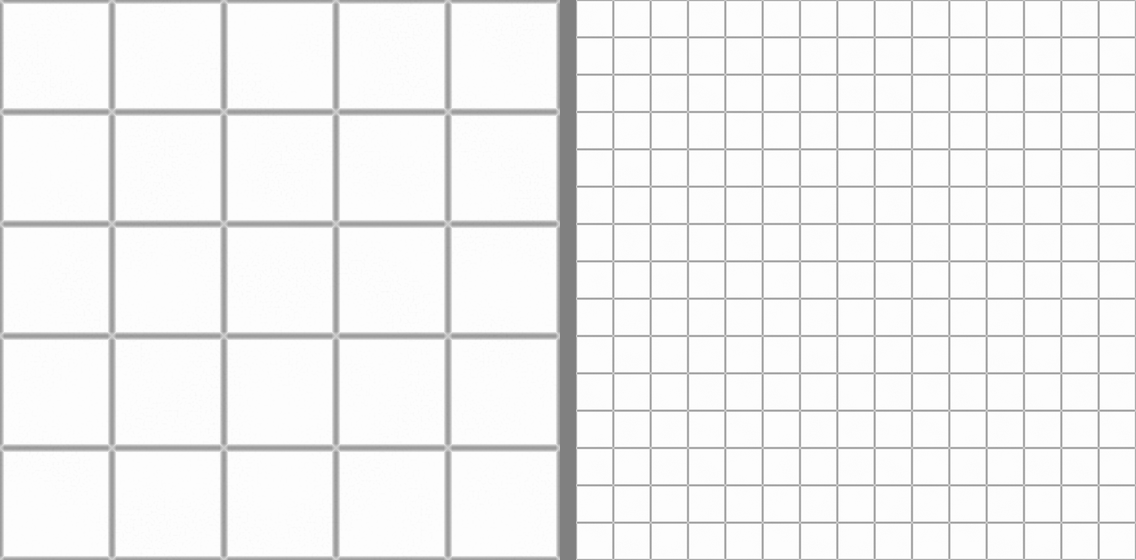
Left, the tile; right, the same tile 3 across and 3 down.
This pattern is drawn by a three.js fragment shader. Its source:

```glsl
varying vec2 vUv;

const float TILES = 5.0;              // repeats across and down
const float JOINT_HALF = 0.0081;      // half width of a joint, in canvas units
const float JOINT_DEPTH = 0.385;      // darkening along the joint centre
const float CROSSING_FADE = 0.5;      // lightening where joints meet
const vec3 TILE_COLOR = vec3(0.993);
const float GRAIN_CELLS = 216.0;
const float PATCH_CELLS = 9.0;
const float GRAIN_DEPTH = 0.035;
const float HALF_PI = 1.570796;

// Random unit gradient for a lattice point
vec2 latticeGradient(vec2 cell) {
  vec3 p = fract(vec3(cell.xyx) * vec3(0.1031, 0.1030, 0.0973));
  p += dot(p, p.yzx + 33.33);
  float angle = 4.0 * HALF_PI * fract((p.x + p.y) * p.z);
  return vec2(cos(angle), sin(angle));
}

// Gradient noise that wraps after a whole number of cells
float wrappedNoise(vec2 uv, float cells, float seed) {
  vec2 p = uv * cells;
  vec2 i = floor(p);
  vec2 f = p - i;
  vec2 u = f * f * f * (f * (f * 6.0 - 15.0) + 10.0);
  vec2 lo = mod(i, cells);
  vec2 hi = mod(i + 1.0, cells);
  float a = dot(latticeGradient(lo + seed), f);
  float b = dot(latticeGradient(vec2(hi.x, lo.y) + seed), f - vec2(1.0, 0.0));
  float c = dot(latticeGradient(vec2(lo.x, hi.y) + seed), f - vec2(0.0, 1.0));
  float d = dot(latticeGradient(hi + seed), f - 1.0);
  return mix(mix(a, b, u.x), mix(c, d, u.x), u.y);
}

// Rounded groove shade: 1 on the joint centre, 0 on the tile face
float jointShade(vec2 uv) {
  vec2 dist = (0.5 - abs(fract(uv * TILES) - 0.5)) / TILES;
  vec2 groove = cos(HALF_PI * min(dist / JOINT_HALF, 1.0));
  float deep = max(groove.x, groove.y);
  float shallow = min(groove.x, groove.y);
  return deep * (1.0 - CROSSING_FADE * shallow);
}

// Faint specks, denser in soft patches
float grainShade(vec2 uv) {
  float specks = max(wrappedNoise(uv, GRAIN_CELLS, 3.0), 0.0);
  float patches = smoothstep(-0.4, 0.5, wrappedNoise(uv, PATCH_CELLS, 71.0));
  return specks * mix(0.25, 1.0, patches);
}

void main() {
  vec3 color = TILE_COLOR - JOINT_DEPTH * jointShade(vUv);
  color -= GRAIN_DEPTH * grainShade(vUv);
  gl_FragColor = vec4(color, 1.0);
}
```
